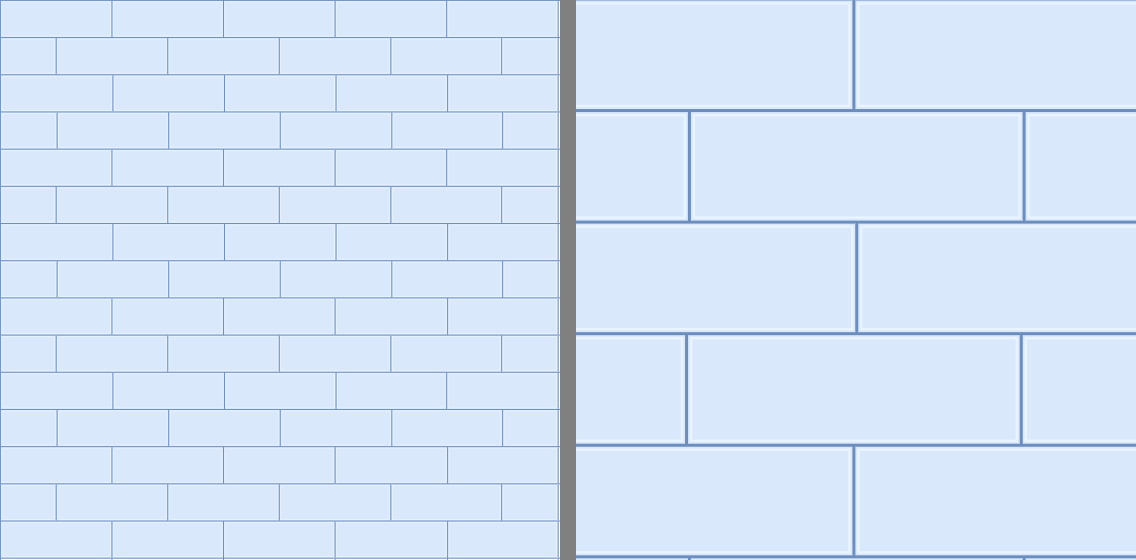
Left, the full canvas; right, a detail of the centre.
This pattern is drawn by a WebGL 2 fragment shader. Its source:

```glsl
#version 300 es
precision highp float;

#define COLUMNS 5.0
#define ROWS 15.0
#define WALL_SIZE 0.9961
#define WALL_INSET 0.0007
#define LINE_WIDTH 0.0018
#define RIM_DISTANCE 0.0027
#define RIM_WIDTH 0.0014
#define JOINT_DRIFT 0.0017
#define BRICK_COLOR vec3(0.853, 0.910, 0.988)
#define LINE_COLOR vec3(0.424, 0.557, 0.749)
#define RIM_COLOR vec3(0.915, 0.955, 1.0)

uniform vec2 u_resolution;
out vec4 fragColor;

// Smoothed coverage of a band whose centre lies at the given distance
float band(float dist, float width, float pixel) {
    return clamp((0.5 * width - abs(dist)) / pixel + 0.5, 0.0, 1.0);
}

// Distance to the nearest upright joint inside one course
float jointDistance(float x, float course) {
    float brickWidth = WALL_SIZE / COLUMNS;
    float isOdd = mod(course, 2.0);
    float column = floor(x / brickWidth - 0.5 * isOdd + 0.5);
    float joint = column + 0.5 * isOdd;

    // Pairs of courses drift sideways, except for the bottom one
    float drift = step(2.0, mod(course, 4.0)) * step(course, ROWS - 1.5);

    // The last joint of a course is set slightly off
    if (joint > COLUMNS - 1.25) {
        if (isOdd > 0.5) drift -= 0.8;
        else if (course > 7.5) drift = 1.0 - drift;
    }

    // The wall ends are drawn by the frame
    if (joint < 0.25 || joint > COLUMNS - 0.25) return 1.0;
    return abs(x - joint * brickWidth - drift * JOINT_DRIFT);
}

void main() {
    vec2 uv = gl_FragCoord.xy / u_resolution;
    float pixel = 1.0 / min(u_resolution.x, u_resolution.y);

    // Wall coordinates, with courses counted from the top
    vec2 p = vec2(uv.x, 1.0 - uv.y) - WALL_INSET;
    float brickHeight = WALL_SIZE / ROWS;
    float course = clamp(floor(p.y / brickHeight), 0.0, ROWS - 1.0);

    // Nearest bed line, upright joint or side of the frame
    float bedLine = clamp(floor(p.y / brickHeight + 0.5), 0.0, ROWS);
    float bed = abs(p.y - bedLine * brickHeight);
    float side = min(abs(p.x), abs(p.x - WALL_SIZE));
    float dist = min(bed, min(side, jointDistance(p.x, course)));

    // Pale rim beside each line, then the line itself
    vec3 color = mix(BRICK_COLOR, RIM_COLOR, band(dist - RIM_DISTANCE, RIM_WIDTH, pixel));
    float outside = max(p.x, p.y) - WALL_SIZE;
    color = mix(color, vec3(1.0), clamp(outside / pixel + 0.5, 0.0, 1.0));
    color = mix(color, LINE_COLOR, band(dist, LINE_WIDTH, pixel));
    fragColor = vec4(color, 1.0);
}
```
